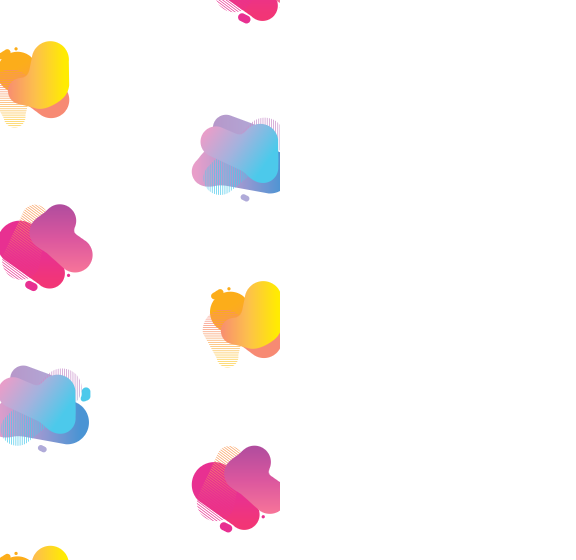
Left: the whole. Right: its middle third, enlarged.
Give the GLSL for this pattern, as a WebGL 1 fragment shader.

```glsl
precision highp float;
// Scattered clusters of soft gradient blobs on white, in two staggered columns.
// Three kinds (yellow, pink, blue) alternate down each column; every cluster
// layers smoothly joined tapered capsules, a hatched blob and small droplets.

uniform vec2 u_resolution;

#define UNITS 384.0        // design units across the canvas width
#define LEFT_PITCH 230.67  // row spacing of the left column
#define RIGHT_PITCH 232.67 // row spacing of the right column
#define HATCH_PERIOD 2.9
#define HATCH_WIDTH 0.95
#define MAGENTA vec3(0.91, 0.19, 0.57)
#define SALMON vec3(0.97, 0.54, 0.45)
#define ORANGE vec3(0.99, 0.68, 0.10)
#define YELLOW vec3(1.00, 0.92, 0.01)
#define CYAN vec3(0.30, 0.79, 0.92)
#define LILAC vec3(0.69, 0.67, 0.85)
#define ROSE vec3(0.91, 0.62, 0.79)

float pixelSize;

// Capsule whose radius tapers from ra at a to rb at b
float capsule(vec2 p, vec2 a, float ra, vec2 b, float rb) {
  vec2 ab = b - a;
  float h = clamp(dot(p - a, ab) / dot(ab, ab), 0.0, 1.0);
  return length(p - a - ab * h) - mix(ra, rb, h);
}

float smoothUnion(float a, float b, float k) {
  float h = max(k - abs(a - b), 0.0) / k;
  return min(a, b) - h * h * k * 0.25;
}

float cover(float d) {
  return clamp(0.5 - d / pixelSize, 0.0, 1.0);
}

// Parallel lines, one period apart along the coordinate t
float hatch(float t) {
  float d = abs(fract(t / HATCH_PERIOD) - 0.5) * HATCH_PERIOD;
  return min(cover(d - 0.5 * HATCH_WIDTH), HATCH_WIDTH / pixelSize);
}

void paint(inout vec3 col, vec3 ink, float amount) {
  col = mix(col, ink, amount);
}

vec3 ramp(vec3 a, vec3 b, vec3 c, float t) {
  t = clamp(t, 0.0, 1.0) * 2.0;
  return mix(mix(a, b, min(t, 1.0)), c, max(t - 1.0, 0.0));
}

void yellowCluster(inout vec3 col, vec2 p) {
  float back = capsule(p, vec2(24, -11), 28.0, vec2(70, 27), 25.0);
  paint(col, mix(ORANGE, SALMON, smoothstep(-10.0, 70.0, p.x * 0.6 + p.y)), cover(back));
  float net = capsule(p, vec2(15, 14), 29.0, vec2(20, 50), 15.0);
  vec3 netInk = mix(SALMON, vec3(0.99, 0.80, 0.25), smoothstep(0.0, 60.0, p.y));
  paint(col, netInk, cover(net) * hatch(p.y));
  float heart = smoothUnion(capsule(p, vec2(69, -28), 25.5, vec2(66, 4), 29.0),
                            capsule(p, vec2(29, 15), 18.0, vec2(53, 18), 21.0), 12.0);
  paint(col, ramp(SALMON, vec3(0.99, 0.75, 0.30), YELLOW, (p.x - 8.0) / 80.0), cover(heart));
  float drops = min(capsule(p, vec2(2, -33), 4.5, vec2(10, -38), 4.5),
                    length(p - vec2(22, -43)) - 2.2);
  paint(col, ORANGE, cover(drops));
}

void pinkCluster(inout vec3 col, vec2 p) {
  float back = capsule(p, vec2(27, -7), 31.0, vec2(68, 34), 21.0);
  paint(col, mix(MAGENTA, vec3(0.95, 0.21, 0.46), smoothstep(0.0, 55.0, p.y)), cover(back));
  float net = capsule(p, vec2(48, -42), 18.0, vec2(29, 17), 26.0);
  vec3 netInk = mix(vec3(0.98, 0.62, 0.36), MAGENTA, smoothstep(-50.0, 30.0, p.y));
  paint(col, netInk, cover(net) * hatch(dot(p, vec2(0.6, -0.8))));
  float front = smoothUnion(capsule(p, vec2(82, -38), 22.5, vec2(64, -22), 22.0),
                            capsule(p, vec2(64, -22), 21.0, vec2(103, 9), 24.0), 8.0);
  paint(col, ramp(vec3(0.69, 0.30, 0.62), vec3(0.86, 0.34, 0.62), vec3(0.97, 0.46, 0.60),
                  (p.y + 60.0) / 94.0), cover(front));
  float drops = min(capsule(p, vec2(40, 50), 5.5, vec2(46, 53), 5.5),
                    length(p - vec2(94, 37)) - 2.2);
  paint(col, MAGENTA, cover(drops));
}

void blueCluster(inout vec3 col, vec2 p) {
  float top = capsule(p, vec2(32, -52), 18.0, vec2(62, -42), 17.0);
  paint(col, mix(vec3(0.72, 0.58, 0.78), LILAC, p.x / 90.0), cover(top));
  float base = smoothUnion(capsule(p, vec2(5, 8), 20.0, vec2(22, -6), 24.0),
                           capsule(p, vec2(20, 4), 21.0, vec2(92, 8), 30.0), 12.0);
  paint(col, ramp(ROSE, vec3(0.63, 0.60, 0.82), vec3(0.29, 0.58, 0.83),
                  (p.x + 10.0) / 120.0), cover(base));
  float net = capsule(p, vec2(85, -39), 27.0, vec2(24, 17), 23.0);
  vec3 netInk = mix(vec3(0.78, 0.56, 0.79), CYAN, smoothstep(-45.0, 10.0, p.y));
  paint(col, netInk, cover(net) * hatch(p.x));
  float front = smoothUnion(capsule(p, vec2(18, -33), 21.0, vec2(74, -8), 22.0),
                            capsule(p, vec2(79, -33), 24.5, vec2(83, 3), 20.5), 12.0);
  paint(col, ramp(ROSE, vec3(0.64, 0.70, 0.87), CYAN,
                  (p.x + p.y * 0.7 + 28.0) / 112.0), cover(front));
  float drop = smoothUnion(capsule(p, vec2(118, -34), 6.0, vec2(118, -28), 6.0),
                           length(p - vec2(114, -24)) - 3.0, 4.0);
  paint(col, CYAN, cover(drop));
  paint(col, LILAC, cover(capsule(p, vec2(56, 43), 4.0, vec2(60, 45), 4.0)));
}

// Cluster anchors: an even left column, a slightly uneven right one
vec2 anchor(float column, float row) {
  if (column < 0.5) return vec2(0.0, 110.0 + LEFT_PITCH * row);
  float second = 1.0 - step(0.5, abs(row - 1.0));
  float last = step(2.5, row);
  return vec2(292.0 - 14.0 * second - 25.0 * last, -26.3 + RIGHT_PITCH * row + 21.0 * second);
}

void main() {
  pixelSize = UNITS / u_resolution.x;
  vec2 p = vec2(gl_FragCoord.x, u_resolution.y - gl_FragCoord.y) * pixelSize;
  vec3 col = vec3(1.0);
  for (int i = 0; i < 8; i++) {
    float column = floor(float(i) / 4.0);
    float row = float(i) - 4.0 * column;
    float kind = mod(row + column, 3.0);
    vec2 q = p - anchor(column, row);
    if (abs(q.y) > 90.0) continue;
    if (kind < 0.5) yellowCluster(col, q);
    else if (kind < 1.5) pinkCluster(col, q);
    else blueCluster(col, q);
  }
  gl_FragColor = vec4(col, 1.0);
}
```
